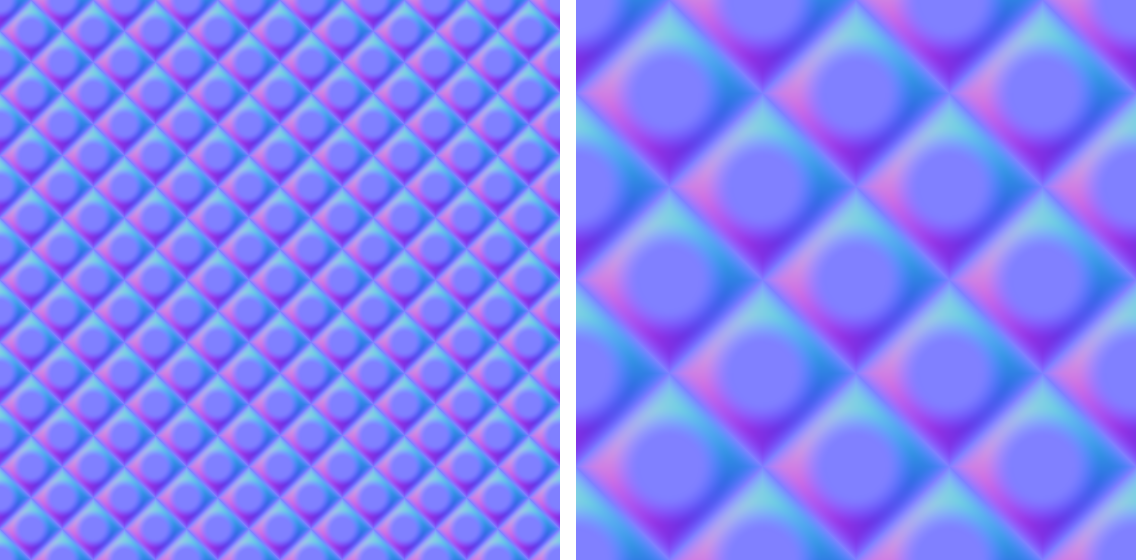
Left, the full canvas; right, a detail of the centre.
This texture map is drawn by a WebGL 2 fragment shader. Its source:

```glsl
#version 300 es
precision highp float;
// Tangent-space normal map of quilted diamond studs with flat round tops.

uniform vec2 u_resolution;
out vec4 fragColor;

// Lengths are in cells; each cell holds two staggered diamonds.
const float CELLS = 9.0;            // repeats across and down
const float TOP_RADIUS = 0.155;     // flat top ends here
const float SLOPE_RADIUS = 0.325;   // full tilt is reached here
const float SEAM_WIDTH = 0.105;     // rounding beside each seam
const float MAX_TILT = 0.62;        // sideways length of the steepest normal
const vec2 AXIS_SIGN = vec2(-1.0, 1.0); // red rises leftward, green upward

// Offset from the nearest stud centre (xy) and distance to its seam (z).
vec3 diamondCell(vec2 p) {
    vec2 diagonal = vec2(p.x + p.y, p.x - p.y);
    vec2 f = diagonal - floor(diagonal + 0.5);
    vec2 offset = 0.5 * vec2(f.x + f.y, f.x - f.y);
    float seam = (0.5 - max(abs(f.x), abs(f.y))) * inversesqrt(2.0);
    return vec3(offset, seam);
}

// Unit normal: flat on top, leaning on the flank, level again at the seam.
vec3 studNormal(vec2 p) {
    vec3 cell = diamondCell(p);
    float radius = length(cell.xy);
    vec2 direction = AXIS_SIGN * cell.xy / max(radius, 0.0001);

    float flank = smoothstep(TOP_RADIUS, SLOPE_RADIUS, radius);
    float gap = 1.0 - clamp(cell.z / SEAM_WIDTH, 0.0, 1.0);
    float seamFade = 1.0 - gap * gap;

    vec2 tilt = direction * MAX_TILT * flank * seamFade;
    return vec3(tilt, sqrt(1.0 - dot(tilt, tilt)));
}

void main() {
    vec2 uv = gl_FragCoord.xy / u_resolution;
    vec3 normal = studNormal(uv * CELLS);
    fragColor = vec4(normal * 0.5 + 0.5, 1.0);
}
```
